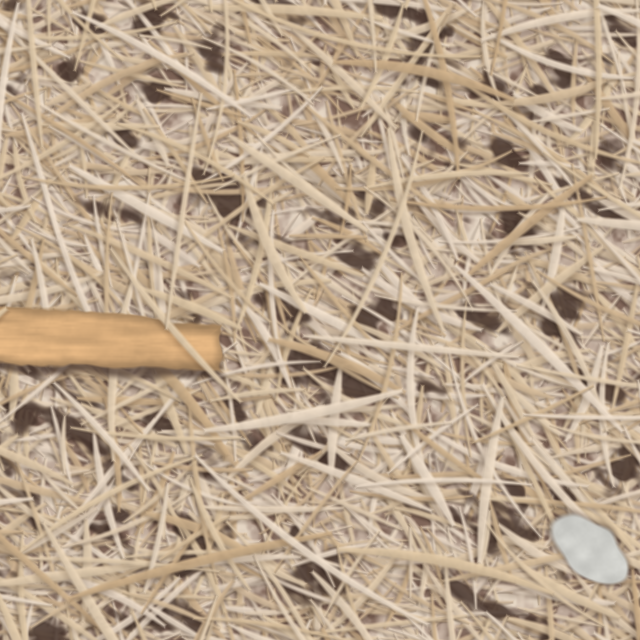
This texture is drawn by a Shadertoy shader. Its source:

```glsl
// Dry straw litter: mottled soil with dark hollows lies under many layers of
// thin bent stalks, fine and grey below, long and pale on top. A strip of
// bark and one pale stone rest among them.

const int LAYERS = 26;
const int HOLLOW_LAYER = 14;      // hollows darken everything below this layer
const int DEBRIS_LAYER = 25;      // bark and stone lie below this layer
const float FINE_CELLS = 15.0;    // cells per canvas, lowest layer
const float LONG_CELLS = 3.8;     // cells per canvas, top layer
const float FINE_WIDTH = 0.0036;  // half widths of the stalks
const float LONG_WIDTH = 0.0062;
const float SOFTNESS = 0.0032;    // half width of the blurred edges
const float MAIN_ANGLE = -0.5;    // preferred direction, radians
const float ANGLE_SPREAD = 3.5;
const float SHADOW = 0.15;

const vec3 PALE = vec3(0.88, 0.82, 0.75);
const vec3 STRAW = vec3(0.83, 0.745, 0.62);
const vec3 TAN = vec3(0.75, 0.64, 0.50);
const vec3 GREY = vec3(0.74, 0.66, 0.60);
const vec3 SOIL = vec3(0.49, 0.39, 0.34);
const vec3 HOLLOW = vec3(0.27, 0.20, 0.17);
const vec3 BARK = vec3(0.84, 0.67, 0.48);
const vec3 STONE = vec3(0.79, 0.79, 0.77);

vec3 hash3(vec2 p, float seed) {
    vec3 q = fract(vec3(p, seed) * vec3(0.1031, 0.1030, 0.0973));
    q += dot(q, q.yxz + 33.33);
    return fract((q.xxy + q.yxx) * q.zyx);
}

float noise(vec2 p) {
    vec2 i = floor(p), f = fract(p);
    f = f * f * (3.0 - 2.0 * f);
    float low = mix(hash3(i, 7.7).x, hash3(i + vec2(1, 0), 7.7).x, f.x);
    float high = mix(hash3(i + vec2(0, 1), 7.7).x, hash3(i + vec2(1, 1), 7.7).x, f.x);
    return mix(low, high, f.y);
}

float fbm(vec2 p) {
    return 0.55 * noise(p) + 0.29 * noise(p * 2.03 + 17.0) + 0.16 * noise(p * 4.1 + 41.0);
}

vec2 rotate(vec2 p, float a) {
    float c = cos(a), s = sin(a);
    return vec2(c * p.x + s * p.y, c * p.y - s * p.x);
}

float cover(float d, float soft) {
    return 1.0 - smoothstep(-soft, soft, d);
}

vec3 ground(vec2 uv) {
    float g = fbm(uv * 32.0);
    vec3 col = mix(SOIL, GREY, smoothstep(0.27, 0.52, g));
    return mix(col, PALE, smoothstep(0.5, 0.75, g));
}

// One stalk per cell, drawn over col with a soft shadow beneath it
vec3 addStalks(vec3 col, vec2 uv, int layer) {
    float height = float(layer) / float(LAYERS - 1);
    float cells = mix(FINE_CELLS, LONG_CELLS, height);
    float seed = float(layer) * 13.7 + 3.1;
    float turn = float(layer) * 0.7;
    vec2 p = rotate(uv, turn) * cells + float(layer) * 5.3;
    vec2 home = floor(p);
    for (int j = -1; j <= 1; j++)
    for (int i = -1; i <= 1; i++) {
        vec2 cell = home + vec2(i, j);
        vec3 place = hash3(cell, seed);
        vec3 form = hash3(cell, seed + 57.3);
        vec3 tone = hash3(cell, seed + 111.9);
        if (tone.z > 0.45 + 0.8 * noise(cell / cells * 5.0)) continue;

        float angle = MAIN_ANGLE + (place.z + form.x - 1.0) * 0.5 * ANGLE_SPREAD;
        vec2 q = rotate(p - cell - place.xy, angle - turn);
        float halfLength = mix(0.35, 0.92, form.y);
        q.y += (form.z - 0.5) * 0.35 * q.x * q.x;
        q /= cells;
        float along = min(abs(q.x) * cells / halfLength, 1.0);
        float width = mix(FINE_WIDTH, LONG_WIDTH, height) * mix(0.6, 1.45, tone.x * tone.x);
        width *= 1.0 - 0.65 * along * along;
        float tip = abs(q.x) - halfLength / cells;

        float shade = cover(max(abs(q.y + width * 0.9) - width * 1.3, tip), width * 1.2);
        col *= 1.0 - SHADOW * shade * vec3(0.9, 1.0, 1.08);

        vec3 stalk = mix(TAN, STRAW, smoothstep(0.0, 0.45, tone.y));
        stalk = mix(stalk, PALE, smoothstep(0.4, 0.95, tone.y));
        stalk = mix(stalk, GREY, 0.5 * (1.0 - height) * form.x);
        stalk *= 1.02 + 0.07 * clamp(q.y / width, -1.0, 1.0);
        col = mix(col, stalk, 0.93 * cover(max(abs(q.y) - width, tip), SOFTNESS));
    }
    return col;
}

vec3 addBark(vec3 col, vec2 uv) {
    float ragged = 0.014 * (fbm(uv * vec2(22.0, 30.0)) - 0.5);
    float middle = 0.478 - 0.065 * uv.x;
    float halfHeight = 0.046 - 0.03 * uv.x + ragged;
    float end = uv.x - 0.345 - ragged * 2.0;
    float d = max(abs(uv.y - middle) - halfHeight, end);
    float below = max(abs(uv.y + 0.012 - middle) - halfHeight, end);
    col = mix(col, HOLLOW, 0.7 * cover(below, 0.007));
    float grain = fbm(uv * vec2(9.0, 70.0));
    vec3 wood = BARK * (0.86 + 0.26 * grain);
    wood *= 1.0 - 0.2 * smoothstep(-0.018, 0.0, d);
    return mix(col, wood, cover(d, 0.003));
}

vec3 addStone(vec3 col, vec2 uv) {
    vec2 q = rotate(uv - vec2(0.925, 0.14), -0.75);
    float d = (length(q / vec2(0.068, 0.04)) - 1.0) * 0.045 + 0.012 * (noise(uv * 28.0) - 0.5);
    col = mix(col, HOLLOW, 0.5 * cover(d - 0.003, 0.007));
    return mix(col, STONE * (0.95 + 0.1 * noise(uv * 45.0)), cover(d, 0.004));
}

void mainImage(out vec4 fragColor, in vec2 fragCoord) {
    vec2 uv = fragCoord / iResolution.y;
    vec3 col = ground(uv);
    float hollow = smoothstep(0.58, 0.74, fbm(rotate(uv, MAIN_ANGLE) * vec2(15.0, 24.0)));
    for (int layer = 0; layer < LAYERS; layer++) {
        if (layer == HOLLOW_LAYER) col = mix(col, HOLLOW, 0.85 * hollow);
        if (layer == DEBRIS_LAYER) col = addStone(addBark(col, uv), uv);
        col = addStalks(col, uv, layer);
    }
    // Faint mottling over everything
    col *= 0.97 + 0.08 * fbm(uv * 60.0);
    fragColor = vec4(clamp(col, 0.0, 1.0), 1.0);
}
```
